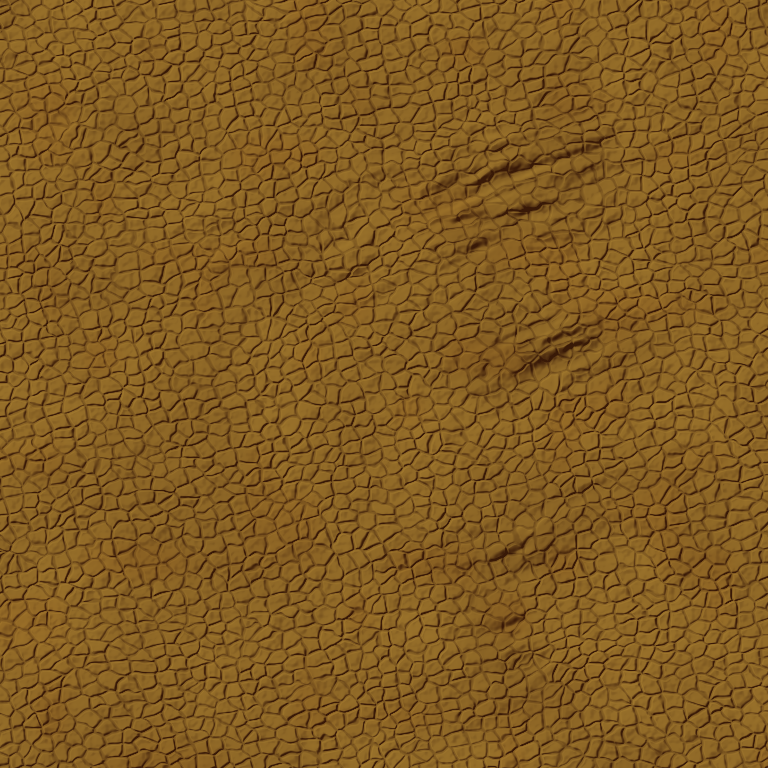
Write a WebGL 2 fragment shader that draws this texture.

```glsl
#version 300 es
precision highp float;
// Tan grained leather: a warped Voronoi net of small pebbles cut by thin cracks,
// with a few patches of slanting folds. The height field is embossed by a
// difference along the light direction and toned from dark to light brown.
uniform vec2 u_resolution;
out vec4 fragColor;

vec2 hash2(vec2 p) {
    vec3 q = fract(p.xyx * vec3(0.1031, 0.103, 0.0973));
    q += dot(q, q.yzx + 33.33);
    return fract((q.xx + q.yz) * q.zy);
}

float noise(vec2 p) {
    vec2 i = floor(p), f = fract(p);
    f = f * f * (3.0 - 2.0 * f);
    float low = mix(hash2(i).x, hash2(i + vec2(1, 0)).x, f.x);
    float high = mix(hash2(i + vec2(0, 1)).x, hash2(i + vec2(1, 1)).x, f.x);
    return mix(low, high, f.y);
}

vec2 rotate(vec2 p, float angle) {
    float c = cos(angle), s = sin(angle);
    return vec2(c * p.x + s * p.y, c * p.y - s * p.x);
}

// Distance to the nearest cell border (x) and a random value of the cell (y)
vec2 pebbles(vec2 p) {
    vec2 cell = floor(p), f = fract(p), nearest = vec2(0), toNearest = vec2(0);
    float best = 9.0;
    for (int y = -1; y <= 1; y++)
    for (int x = -1; x <= 1; x++) {
        vec2 g = vec2(x, y);
        vec2 r = g + 0.12 + 0.76 * hash2(cell + g) - f;
        if (dot(r, r) < best) {
            best = dot(r, r);
            nearest = g;
            toNearest = r;
        }
    }
    float border = 9.0;
    for (int y = -2; y <= 2; y++)
    for (int x = -2; x <= 2; x++) {
        vec2 g = nearest + vec2(x, y);
        vec2 r = g + 0.12 + 0.76 * hash2(cell + g) - f;
        vec2 d = r - toNearest;
        if (dot(d, d) > 0.0001)
            border = min(border, dot(0.5 * (r + toNearest), normalize(d)));
    }
    return vec2(border, hash2(cell + nearest + 71.0).x);
}

// Strength of the folded patches
float foldMask(vec2 p) {
    float mask = 0.3 * smoothstep(0.62, 0.9, noise(p * 6.0 + 3.0));
    for (int i = 0; i < 3; i++) {
        float k = float(i);
        vec2 d = rotate(p - vec2(0.68, 0.75) - k * vec2(0.01, -0.22), 0.4);
        d /= vec2(0.15, 0.075) / (1.0 + 0.35 * k);
        mask = max(mask, exp(-dot(d, d)) * (1.0 - 0.1 * k));
    }
    return mask * (0.35 + noise(p * 18.0));
}

// Surface height (x), border distance (y) and cell random value (z)
vec3 leather(vec2 p, float folds) {
    vec2 bend = vec2(noise(p * 9.0), noise(p * 9.0 + 40.0)) - 0.5;
    vec2 wobble = vec2(noise(p * 90.0 + 9.0), noise(p * 90.0 + 80.0)) - 0.5;
    vec2 q = rotate(p + 0.022 * bend + 0.006 * wobble, 0.25);
    vec2 pebble = pebbles(q * vec2(45.0, 57.0) + 200.0);

    float depth = mix(0.35, 1.1, noise(p * 40.0 + 15.0)) * (1.0 - 0.4 * min(folds, 1.0));
    float height = depth * smoothstep(0.0, 0.16, pebble.x);
    height += 0.5 * noise(p * 90.0) + 0.35 * noise(p * 190.0);
    vec2 crease = rotate(p + 0.04 * bend + 0.004 * wobble, 0.4);
    height += folds * (6.5 * noise(crease * vec2(13.0, 55.0)) + 2.8 * noise(crease * vec2(35.0, 115.0)));
    return vec3(height, pebble);
}

void main() {
    vec2 p = gl_FragCoord.xy / min(u_resolution.x, u_resolution.y);
    float folds = foldMask(p);

    // Emboss with light from the upper left
    vec2 toLight = 0.0012 * normalize(vec2(-0.74, 0.67));
    vec3 lit = leather(p + toLight, folds);
    vec3 away = leather(p - toLight, folds);
    float slope = lit.x - away.x;

    // Shaded walls darken strongly, lit walls brighten a little
    float tone = 0.91 - 1.05 * max(slope, 0.0) + 0.2 * max(-slope, 0.0);
    float border = 0.5 * (lit.y + away.y);
    tone -= 0.2 * (1.0 - smoothstep(0.03, 0.13, border));
    tone += 0.05 * (lit.z - 0.5);
    tone += 0.1 * (noise(p * 11.0 + 5.0) - 0.5) - 0.1 * folds;
    tone = clamp(tone, 0.05, 1.04);

    vec3 color = mix(vec3(0.2, 0.08, 0.022), vec3(0.6, 0.445, 0.167), tone);

    // Faint reddish stains
    float stain = smoothstep(0.6, 0.95, noise(p * 15.0 + 60.0));
    color *= mix(vec3(1.0), vec3(0.99, 0.96, 0.93), stain);
    fragColor = vec4(color, 1.0);
}
```
